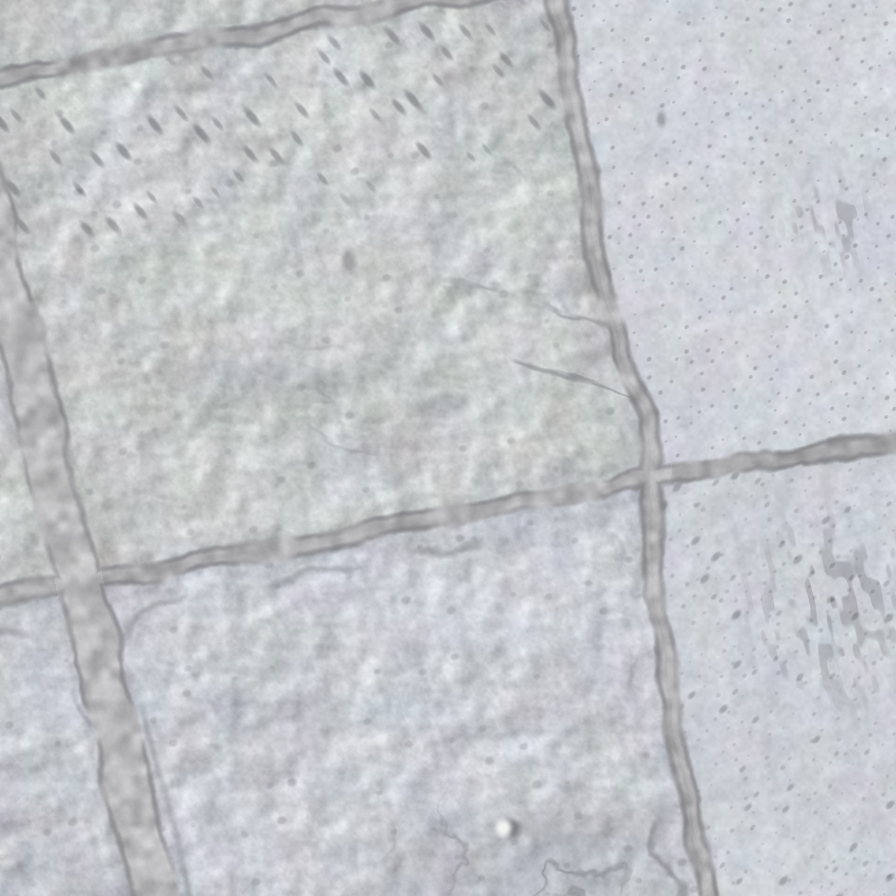
Write a Shadertoy shader that draws this texture.

```glsl
// Worn pale stone paving: skewed slabs with mortar joints, chisel strokes, pits and cracks.
#define ROW_PITCH 0.58
#define ROW_SLOPE 0.177
#define ROW_START 0.333
#define JOINT_WIDTH 0.011
#define EDGE_WOBBLE 0.022
#define GRAIN 0.075
#define RELIEF 0.34
#define ROUGH_STONE vec3(0.775, 0.787, 0.788)
#define COOL_STONE vec3(0.775, 0.787, 0.812)
#define SMOOTH_STONE vec3(0.815, 0.828, 0.855)
#define MORTAR vec3(0.705, 0.700, 0.708)
#define SHADOW vec3(0.46, 0.465, 0.485)

float hash(vec2 p) {
    vec3 q = fract(vec3(p.xyx) * 0.1031);
    q += dot(q, q.yzx + 33.33);
    return fract((q.x + q.y) * q.z);
}

float noise(vec2 p) {
    vec2 i = floor(p), f = fract(p);
    f = f * f * (3.0 - 2.0 * f);
    return mix(mix(hash(i), hash(i + vec2(1, 0)), f.x),
               mix(hash(i + vec2(0, 1)), hash(i + vec2(1, 1)), f.x), f.y);
}

float fbm(vec2 p) {
    float sum = 0.0, amp = 0.5;
    for (int i = 0; i < 5; i++) {
        sum += amp * noise(p);
        p = mat2(1.6, 1.2, -1.2, 1.6) * p + 17.3;
        amp *= 0.5;
    }
    return sum;
}

// Jittered elliptical dents, one per cell of a rotated grid
float dents(vec2 p, float angle, vec2 cell, vec2 size, float density) {
    float c = cos(angle), s = sin(angle);
    vec2 g = vec2(c * p.x + s * p.y, c * p.y - s * p.x) / cell;
    vec2 id = floor(g);
    vec2 jitter = 0.5 * vec2(hash(id + 3.1), hash(id + 8.7)) - 0.25;
    float scale = mix(0.55, 1.0, hash(id + 21.0));
    float d = length((fract(g) - 0.5 - jitter) * cell / (size * scale));
    return step(hash(id + 40.0), density) * smoothstep(1.35, 0.4, d) * scale;
}

float spot(vec2 p, vec2 center, vec2 radius) {
    return smoothstep(1.3, 0.3, length((p - center) / radius));
}

// Thin meandering line along the mid level of a noise field
float crack(vec2 p, float width) {
    return smoothstep(width, 0.0, abs(fbm(p) - 0.48));
}

void mainImage(out vec4 fragColor, in vec2 fragCoord) {
    vec2 p = fragCoord / iResolution.xy;
    float pixel = 1.0 / iResolution.y;
    vec2 wobble = vec2(fbm(p * 17.0), fbm(p * 17.0 + 50.0)) - 0.48;
    vec2 w = p + EDGE_WOBBLE * wobble;

    // Slab lattice, its columns spreading slightly upwards
    float left = 0.176 - 0.25 * w.y;
    float right = 0.787 - 0.165 * w.y + 0.02 * exp(-pow((w.y - 0.52) / 0.12, 2.0));
    float span = right - left;
    vec2 pitch = vec2(span, ROW_PITCH);
    vec2 grid = vec2((w.x - left) / span, (w.y - ROW_START - ROW_SLOPE * w.x) / ROW_PITCH);
    vec2 id = floor(grid), cell = fract(grid);
    vec2 gap = abs(grid - round(grid)) * pitch;
    float smoothSlab = step(0.5, id.x);
    float lowSlab = step(id.y, -0.5);
    float upperMid = step(abs(id.x), 0.5) * step(abs(id.y), 0.5);
    float rough = mix(1.0, 0.38, smoothSlab);

    // Base tone, blotches, raking light and grain
    vec3 col = mix(mix(ROUGH_STONE, COOL_STONE, lowSlab), SMOOTH_STONE - 0.012 * lowSlab, smoothSlab);
    col -= 0.02 * (step(id.x, -0.5) + step(0.5, id.y) * (1.0 - smoothSlab));
    float blotch = fbm(p * 9.0 + id * 5.0);
    col += (blotch - 0.48) * 0.13 * rough;
    vec2 q = vec2(p.x + 0.4 * p.y, p.y - 0.3 * p.x);
    float slope = fbm(q * 34.0) - fbm(q * 34.0 + vec2(0.22, -0.3));
    col += RELIEF * slope * rough;
    col += GRAIN * (0.5 * noise(p * 240.0) + 0.5 * noise(q * 120.0) - 0.5);
    col += 0.022 * (vec3(noise(p * 24.0), noise(p * 24.0 + 9.0), noise(p * 24.0 + 31.0)) - 0.5);

    // Chisel strokes, pits and hatching
    float band = smoothstep(0.60, 0.70, cell.y) * smoothstep(1.0, 0.94, cell.y) * upperMid;
    float dark = 0.65 * band * dents(p, -0.87, vec2(0.052, 0.027), vec2(0.014, 0.0048), 0.68);
    float fine = dents(p, 0.7, vec2(0.017), vec2(0.0032, 0.0026), 0.62);
    float coarse = dents(p, 0.8, vec2(0.03), vec2(0.0072, 0.004), 0.55);
    dark += smoothSlab * mix(0.42 * fine, 0.5 * coarse + 0.25 * fine, lowSlab);
    dark += 0.32 * (1.0 - smoothSlab) * dents(p, 0.3, vec2(0.042), vec2(0.006, 0.005), 0.35);
    float worn = spot(p, vec2(0.925, 0.75), vec2(0.05, 0.06)) + spot(p, vec2(0.93, 0.32), vec2(0.10, 0.12));
    dark += 0.35 * worn * smoothstep(0.52, 0.75, noise(vec2(p.x * 130.0 + p.y * 25.0, p.y * 55.0)));

    // Flaking cracks and the broken inner ledge of the lower slabs
    vec2 flow = vec2(p.x * 5.0, p.y * 13.0 + p.x * 3.0);
    float flaked = spot(p, vec2(0.56, 0.57), vec2(0.24, 0.17)) * upperMid;
    dark += 0.48 * flaked * crack(flow, 0.035) * smoothstep(0.38, 0.6, noise(p * 13.0));
    vec2 halfSize = 0.5 * pitch - 0.035;
    vec2 corner = abs((cell - 0.5) * pitch) - halfSize + 0.06;
    float ledge = length(max(corner, 0.0)) + min(max(corner.x, corner.y), 0.0) - 0.06;
    float ledgeLine = smoothstep(0.006 + pixel, 0.0, abs(ledge + 0.03 * wobble.x));
    dark += 0.40 * ledgeLine * lowSlab * (1.0 - smoothSlab) * smoothstep(0.3, 0.65, noise(p * 16.0 + 4.0));
    float broken = spot(p + 0.07 * wobble, vec2(0.61, 0.045), vec2(0.19, 0.075)) * (1.0 - smoothSlab);
    dark += broken * (0.17 + 0.35 * crack(p * 11.0, 0.03));

    // Joints: wide pale filling on the left, narrow gritty filling elsewhere
    float wide = step(round(grid.x), 0.5);
    float d = min(gap.x - 0.016 * wide, gap.y);
    float fill = smoothstep(JOINT_WIDTH + 0.003 + pixel, JOINT_WIDTH - 0.003, d);
    float pale = wide * step(gap.x, 0.03);
    vec3 filling = MORTAR + 0.055 * pale + 0.16 * (noise(p * 85.0) - 0.5) + 0.2 * slope;
    filling -= 0.05 * smoothSlab * (1.0 - step(gap.x, 0.02));
    col = mix(col, filling, fill * 0.88);
    float rim = smoothstep(0.0045 + pixel, 0.0, abs(d - JOINT_WIDTH * 0.85));
    dark = dark * (1.0 - 0.8 * fill) + 0.52 * rim * smoothstep(0.2, 0.65, noise(p * 26.0));
    col -= 0.035 * smoothstep(0.035, 0.0, d) * rough;

    // Stains and a small white pebble beside its chip
    dark += 0.5 * spot(w, vec2(0.39, 0.71), vec2(0.010, 0.014));
    dark += 0.5 * spot(w, vec2(0.74, 0.866), vec2(0.008, 0.011));
    dark += 0.7 * spot(w, vec2(0.575, 0.073), vec2(0.014, 0.013));
    col = mix(col, SHADOW, clamp(dark, 0.0, 0.9));
    col = mix(col, vec3(0.95), spot(p, vec2(0.562, 0.076), vec2(0.010, 0.011)));
    fragColor = vec4(clamp(col, 0.0, 1.0), 1.0);
}
```
